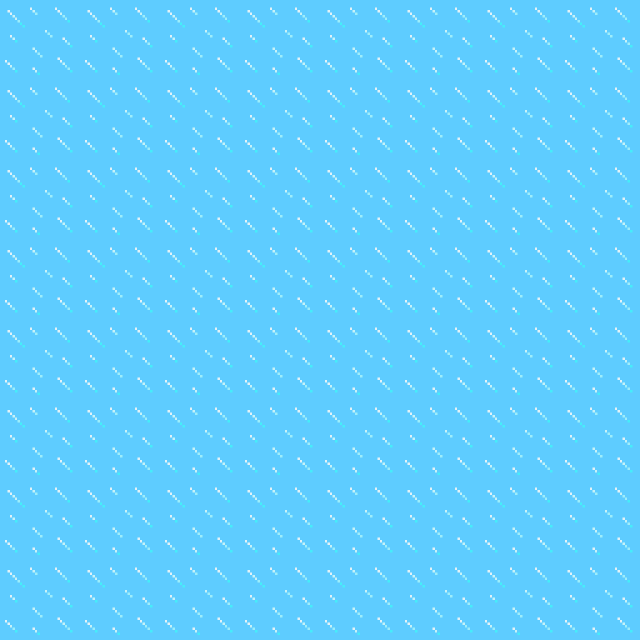
A WebGL 1 fragment shader for this pattern:

```glsl
precision highp float;
// Diagonal pixel-dot rain streaks on a flat sky blue, in a repeating square tile.
uniform vec2 u_resolution;

#define REPEATS 8.0
#define TILE_CELLS 32.0
#define SKY vec3(0.37, 0.80, 1.00)
#define WHITE vec3(0.89, 0.95, 0.97)
#define PALE vec3(0.78, 0.95, 0.97)
#define MINT vec3(0.62, 0.93, 0.98)
#define CYAN vec3(0.27, 0.93, 0.98)

// Stepped colour ramp from the head (0) to the tail (1) of a streak.
vec3 streakTone(float t) {
  vec3 tone = mix(WHITE, PALE, step(0.30, t));
  tone = mix(tone, MINT, step(0.55, t));
  return mix(tone, CYAN, step(0.82, t));
}

// Lays a run of square dots, one cell right and one cell down per step.
// fade holds the ramp positions of the first and last dot.
void streak(inout vec3 color, vec2 p, vec2 pixel, vec2 start, float dots, vec2 fade) {
  float i = clamp(floor(p.x - start.x), 0.0, dots - 1.0);
  vec2 offset = abs(p - start - i - 0.5);
  vec2 cover = clamp(0.5 + (0.5 - offset) / pixel, 0.0, 1.0);
  float t = mix(fade.x, fade.y, i / (dots - 1.0));
  color = mix(color, streakTone(t), cover.x * cover.y);
}

void main() {
  // Cell coordinates inside one tile, counted from its top left corner.
  vec2 uv = gl_FragCoord.xy / u_resolution;
  vec2 p = mod(vec2(uv.x, 1.0 - uv.y) * REPEATS * TILE_CELLS, TILE_CELLS);
  vec2 pixel = REPEATS * TILE_CELLS / u_resolution;

  vec2 bright = vec2(0.0, 1.0);
  vec2 noTail = vec2(0.0, 0.7);
  vec2 faint = vec2(0.4, 0.7);
  vec3 color = SKY;

  // Upper band
  streak(color, p, pixel, vec2(3.0, 4.0), 7.0, bright);
  streak(color, p, pixel, vec2(12.0, 3.0), 3.0, noTail);
  streak(color, p, pixel, vec2(22.0, 3.0), 6.0, bright);

  // Middle band
  streak(color, p, pixel, vec2(18.0, 12.0), 3.0, faint);
  streak(color, p, pixel, vec2(4.0, 14.0), 3.0, bright);
  streak(color, p, pixel, vec2(25.0, 15.0), 4.0, bright);
  streak(color, p, pixel, vec2(13.0, 19.0), 4.0, faint);

  // Lower band
  streak(color, p, pixel, vec2(2.0, 24.0), 5.0, bright);
  streak(color, p, pixel, vec2(23.0, 23.0), 6.0, bright);
  streak(color, p, pixel, vec2(13.0, 27.0), 3.0, bright);

  gl_FragColor = vec4(color, 1.0);
}
```
